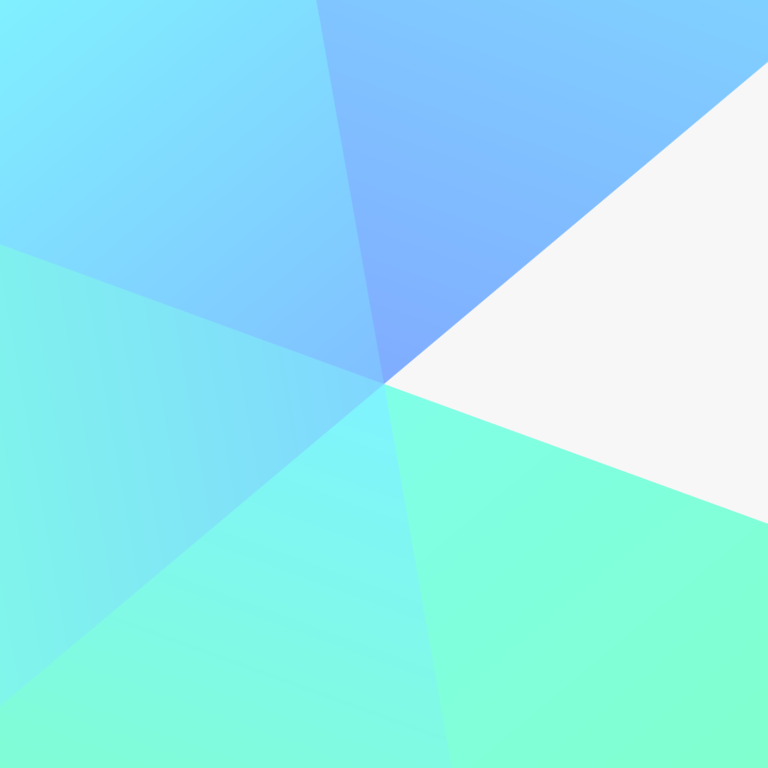
This background is drawn by a three.js fragment shader. Its source:

```glsl
varying vec2 vUv;

const vec2 CENTER = vec2(0.5);
const int WEDGES = 6;
const float FIRST_AXIS = radians(10.0);
const float WEDGE_ANGLE = radians(60.0);
const float GRADIENT_REACH = 0.7;
const float EDGE_WIDTH = 0.0018;

const vec3 PAPER = vec3(0.97);
const vec3 BLUE_INNER = vec3(0.5, 0.675, 1.0);
const vec3 BLUE_OUTER = vec3(0.5, 0.83, 1.0);
const vec3 SKY_INNER = vec3(0.5, 0.75, 1.0);
const vec3 SKY_OUTER = vec3(0.5, 0.94, 1.0);
const vec3 CYAN_INNER = vec3(0.5, 0.84, 1.0);
const vec3 CYAN_OUTER = vec3(0.5, 0.995, 0.9);
const vec3 AQUA_INNER = vec3(0.5, 0.955, 1.0);
const vec3 AQUA_OUTER = vec3(0.5, 0.995, 0.82);
const vec3 MINT_INNER = vec3(0.5, 1.0, 0.91);
const vec3 MINT_OUTER = vec3(0.5, 1.0, 0.81);

// Linear gradient running outward along the axis of a wedge
vec3 wedgeColor(int index, float along) {
  float t = clamp(along / GRADIENT_REACH, 0.0, 1.0);
  if (index == 0) return PAPER;
  if (index == 1) return mix(BLUE_INNER, BLUE_OUTER, t);
  if (index == 2) return mix(SKY_INNER, SKY_OUTER, t);
  if (index == 3) return mix(CYAN_INNER, CYAN_OUTER, t);
  if (index == 4) return mix(AQUA_INNER, AQUA_OUTER, t);
  return mix(MINT_INNER, MINT_OUTER, t);
}

// Distance to the nearer side of a wedge, positive inside
float wedgeDistance(vec2 local) {
  float halfAngle = 0.5 * WEDGE_ANGLE;
  return local.x * sin(halfAngle) - abs(local.y) * cos(halfAngle);
}

void main() {
  vec2 p = vUv - CENTER;
  vec3 colorSum = vec3(0.0);
  float coverSum = 0.0;

  // Blend the wedges by their coverage for smooth seams
  for (int i = 0; i < WEDGES; i++) {
    float angle = FIRST_AXIS + float(i) * WEDGE_ANGLE;
    vec2 axis = vec2(cos(angle), sin(angle));
    vec2 local = vec2(dot(p, axis), dot(p, vec2(-axis.y, axis.x)));
    float cover = clamp(wedgeDistance(local) / EDGE_WIDTH + 0.5, 0.0, 1.0);
    colorSum += cover * wedgeColor(i, local.x);
    coverSum += cover;
  }

  gl_FragColor = vec4(colorSum / max(coverSum, 0.001), 1.0);
}
```
